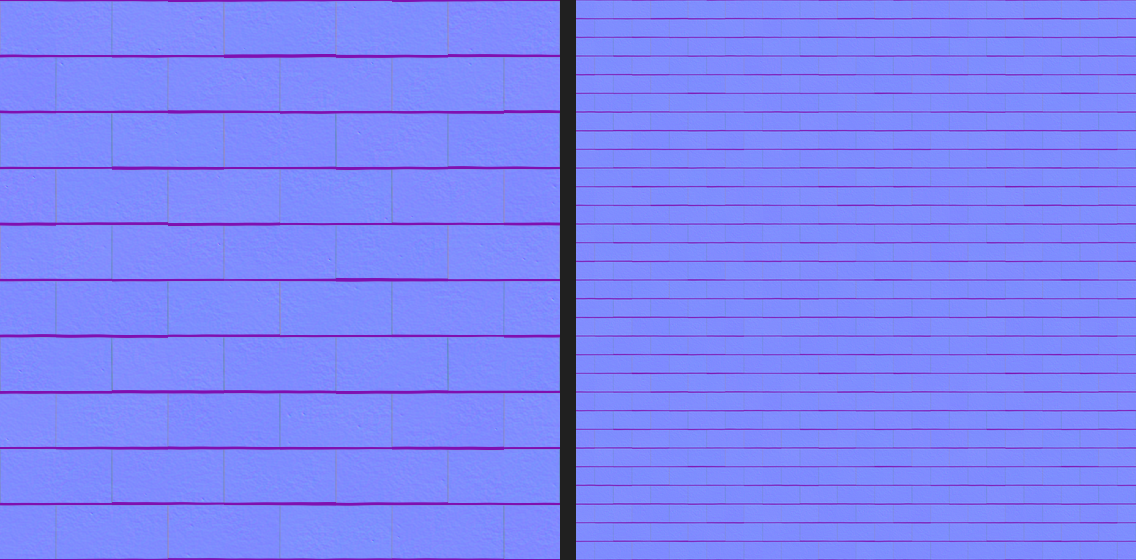
Left: one tile. Right: repeated 3 by 3.
A WebGL 1 fragment shader for this texture map:

```glsl
precision highp float;
// Tiling normal map of staggered flat roof slates with deep lower edges and hairline joints.

uniform vec2 u_resolution;

#define COLUMNS 5.0
#define ROWS 10.0
#define EDGE_HALF 0.023       // half thickness of the lower edge, in rows
#define EDGE_WOBBLE 0.014     // variation of that edge between slates
#define JOINT_HALF 0.0009     // half width of a joint, in canvas units
#define GRAIN 0.024           // slope of the fine surface relief
#define TILT 0.026            // random lean of each slate
#define PIT_CELLS 40.0
#define PIT_CHANCE 0.035
#define FACE_LEAN vec2(0.0, 0.10)
#define EDGE_COLOR vec3(0.50, 0.06, 0.69)
#define RIM_COLOR vec3(0.50, 0.55, 0.88)

vec2 hash2(vec2 p) {
  vec3 q = fract(p.xyx * vec3(0.1031, 0.1030, 0.0973));
  q += dot(q, q.yzx + 33.33);
  return fract((q.xx + q.yz) * q.zy);
}

float cornerRamp(vec2 cell, vec2 offset, vec2 period) {
  float angle = 6.2832 * hash2(mod(cell, period) + period.yx + 7.0).x;
  return dot(vec2(cos(angle), sin(angle)), offset);
}

// Gradient noise that wraps after a whole number of cells.
float wrapNoise(vec2 uv, vec2 period) {
  vec2 p = uv * period, i = floor(p), f = fract(p);
  vec2 w = f * f * f * (f * (f * 6.0 - 15.0) + 10.0);
  vec2 e = vec2(1.0, 0.0);
  float low = mix(cornerRamp(i, f, period), cornerRamp(i + e, f - e, period), w.x);
  float high = mix(cornerRamp(i + e.yx, f - e.yx, period),
                   cornerRamp(i + e.xx, f - e.xx, period), w.x);
  return mix(low, high, w.y);
}

// Sparse small dents, one candidate in each grid cell.
float pits(vec2 uv) {
  vec2 p = uv * PIT_CELLS;
  vec2 cell = mod(floor(p), PIT_CELLS);
  vec2 chance = hash2(cell + 31.0);
  vec2 d = fract(p) - 0.3 - 0.4 * hash2(cell + 83.0);
  d = vec2(d.x + 0.5 * d.y, d.y) / mix(0.06, 0.11, chance.y);
  return step(chance.x, PIT_CHANCE) * exp(-dot(d, d)) * 0.0004;
}

// Surface height; each octave is divided by its frequency to keep its slope even.
float relief(vec2 uv) {
  float h = 0.4 * wrapNoise(uv, vec2(47.0, 53.0)) / 50.0;
  h += wrapNoise(uv, vec2(110.0, 128.0)) / 119.0;
  h += 1.2 * wrapNoise(uv, vec2(205.0, 236.0)) / 220.0;
  return GRAIN * h - pits(uv);
}

// Stagger of a row, in slates: every other row moves by half.
float stagger(float row) {
  return 0.5 * (1.0 - mod(row, 2.0));
}

vec3 faceColor(vec2 uv, float row, float slate) {
  float e = 0.0009;
  float h = relief(uv);
  vec2 slope = vec2(h - relief(uv + vec2(e, 0.0)), h - relief(uv + vec2(0.0, e))) / e;
  slope *= 0.8 + 0.7 * smoothstep(-0.3, 0.4, wrapNoise(uv, vec2(13.0, 17.0)));
  vec2 lean = hash2(vec2(mod(slate, COLUMNS), row) + 5.0) - 0.5;
  float halfCell = mod(floor(uv.x * COLUMNS * 2.0), COLUMNS * 2.0);
  lean += 0.6 * (hash2(vec2(halfCell, row) + 57.0) - 0.5);
  lean += 0.5 * wrapNoise(uv, vec2(7.0, 11.0));
  return 0.5 + 0.5 * normalize(vec3(slope + FACE_LEAN + TILT * lean, 1.0));
}

void main() {
  vec2 uv = gl_FragCoord.xy / u_resolution;
  vec2 pixel = 1.0 / u_resolution;

  // Slate face
  float row = floor(uv.y * ROWS);
  float along = uv.x * COLUMNS + stagger(row);
  vec3 color = faceColor(uv, row, floor(along));

  // Hairline joint, with its own slant, strength and wear
  float joint = floor(along + 0.5);
  vec2 kind = hash2(vec2(mod(joint, COLUMNS), row) + 19.0);
  float side = (along - joint) / COLUMNS;
  side += 0.0008 * (kind.y - 0.5) * (fract(uv.y * ROWS) - 0.5);
  float line = 1.0 - smoothstep(JOINT_HALF - 0.5 * pixel.x, JOINT_HALF + 0.5 * pixel.x, abs(side));
  float wear = smoothstep(-0.5, 0.3, wrapNoise(uv, vec2(30.0, 60.0)));
  vec3 jointColor = vec3(0.48 + 0.3 * (kind.x - 0.5), 0.53, 0.62);
  jointColor.r += 0.08 * clamp(side / JOINT_HALF, -1.0, 1.0);
  color = mix(color, jointColor, line * mix(0.55, 1.0, kind.y) * mix(0.65, 1.0, wear));

  // Lower edge, shaped by the slate above the nearest row boundary
  float boundary = floor(uv.y * ROWS + 0.5);
  float upperRow = mod(boundary, ROWS);
  float upperAlong = uv.x * COLUMNS + stagger(upperRow);
  vec2 id = vec2(mod(floor(upperAlong), COLUMNS), upperRow);
  vec2 shift = hash2(id + 41.0) - 0.5;
  vec2 skew = 1.6 * (hash2(id + 71.0) - 0.5) * (fract(upperAlong) - 0.5);
  vec2 wobble = EDGE_WOBBLE * (shift + skew);
  wobble += 0.008 * wrapNoise(uv, vec2(20.0, 10.0));
  float v = uv.y * ROWS - boundary;
  float above = v - EDGE_HALF - wobble.x;
  float below = -v - EDGE_HALF + wobble.y;
  float soft = max(0.005, 0.5 * pixel.y * ROWS);
  float rim = smoothstep(-soft, soft, below) * (1.0 - smoothstep(0.006, 0.006 + 2.0 * soft, below));
  color = mix(color, RIM_COLOR, 0.7 * rim);
  float edge = 1.0 - smoothstep(-soft, soft, max(above, below));
  color = mix(color, EDGE_COLOR, edge);

  gl_FragColor = vec4(color, 1.0);
}
```
